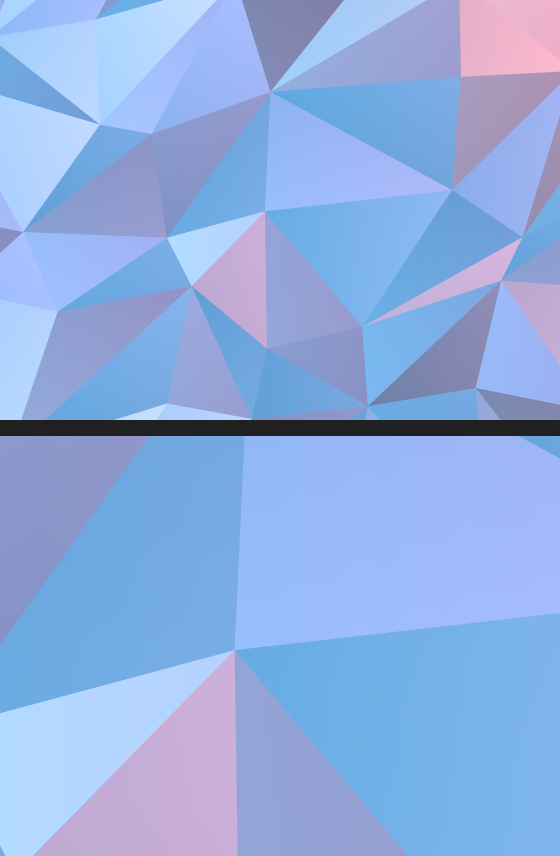
Top: the whole. Bottom: its middle third, enlarged.
This background is drawn by a WebGL 2 fragment shader. Its source:

```glsl
#version 300 es
precision highp float;
// Low-poly backdrop of pastel facets, cool blue on the left and mauve on the right.
// A jittered lattice is split into triangles; each takes a palette colour from a
// hash and its position, then a soft gradient. Edges blend by pixel coverage.

#define CELL vec2(0.285, 0.25)   // lattice spacing, in canvas heights
#define JITTER 0.84              // vertex scatter, below 1 keeps cells simple
#define SKEW 0.22                // lean of the lattice
#define SEED 17.0
#define WARM_PULL 0.3            // how far position steers the colour choice
#define SPREAD 1.3               // widens the choice to the palette ends
#define TONE_VARIATION 0.07      // brightness difference between facets
#define GRADIENT 0.16            // shading slope inside a facet
#define WARM_SLOPE vec3(0.22, -0.04, -0.02)

uniform vec2 u_resolution;
out vec4 outColor;

const vec3 ICE = vec3(0.69, 0.83, 1.00);
const vec3 SKY = vec3(0.45, 0.67, 0.89);
const vec3 PERIWINKLE = vec3(0.61, 0.72, 0.97);
const vec3 SLATE = vec3(0.56, 0.61, 0.81);
const vec3 MAUVE = vec3(0.77, 0.67, 0.83);
const vec3 DUSK = vec3(0.49, 0.51, 0.67);
const vec3 PINK = vec3(0.97, 0.68, 0.74);

float hash(vec2 p) {
    return fract(sin(dot(p + SEED, vec2(127.1, 311.7))) * 43758.5453);
}

float cross2(vec2 a, vec2 b) {
    return a.x * b.y - a.y * b.x;
}

float area(vec2 a, vec2 b, vec2 c) {
    return cross2(b - a, c - a);
}

// Lattice vertex, moved at random and leaned sideways.
vec2 vertex(vec2 id) {
    vec2 offset = vec2(hash(id), hash(id + 41.3)) - 0.5;
    vec2 q = (id + JITTER * offset) * CELL;
    return vec2(q.x + SKEW * q.y, q.y);
}

// Signed distance to an edge, positive on its left.
float edgeDistance(vec2 p, vec2 a, vec2 b) {
    return cross2(b - a, p - a) / length(b - a);
}

// Cool to warm palette; the steps set the share of each colour.
vec3 palette(float t) {
    if (t < 0.19) return ICE;
    if (t < 0.38) return SKY;
    if (t < 0.60) return PERIWINKLE;
    if (t < 0.78) return SLATE;
    if (t < 0.93) return MAUVE;
    return DUSK;
}

vec3 facetColor(vec2 p, vec2 center, float pick, float seed, float aspect) {
    float t = mix(pick, clamp(center.x / aspect, 0.0, 1.0), WARM_PULL);
    vec3 color = palette(0.5 + (t - 0.5) * SPREAD);

    // Blush in the upper right corner.
    float blush = 1.0 - smoothstep(0.08, 0.45, distance(center, vec2(aspect, 1.0)));
    color = mix(color, PINK, 0.85 * blush);

    // Tone of the facet, then a slope of light and a drift to warm.
    float angle = 6.2832 * seed;
    vec2 local = p - center;
    color += TONE_VARIATION * (fract(seed * 7.31) - 0.5);
    color += GRADIENT * dot(local, vec2(cos(angle), sin(angle)));
    return color + WARM_SLOPE * local.x;
}

// Adds one triangle: rgb is weighted colour, a is coverage.
void addFacet(inout vec4 sum, vec2 p, vec2 a, vec2 b, vec2 c,
              float pick, float seed, float pixel, float aspect) {
    float inside = min(edgeDistance(p, a, b),
                   min(edgeDistance(p, b, c), edgeDistance(p, c, a)));
    float coverage = clamp(0.5 + inside / pixel, 0.0, 1.0);
    if (coverage > 0.0) {
        vec3 color = facetColor(p, (a + b + c) / 3.0, pick, seed, aspect);
        sum += vec4(color, 1.0) * coverage;
    }
}

void main() {
    float pixel = 1.0 / u_resolution.y;
    float aspect = u_resolution.x * pixel;
    vec2 p = gl_FragCoord.xy * pixel;
    vec2 home = floor(vec2(p.x - SKEW * p.y, p.y) / CELL);

    vec4 sum = vec4(0.0);
    for (int j = -1; j <= 1; j++) {
        for (int i = -1; i <= 1; i++) {
            vec2 id = home + vec2(i, j);
            vec2 a = vertex(id);
            vec2 b = vertex(id + vec2(1.0, 0.0));
            vec2 c = vertex(id + vec2(1.0, 1.0));
            vec2 d = vertex(id + vec2(0.0, 1.0));

            // Cut along the diagonal whose smaller half is larger.
            bool cutAC = min(area(a, b, c), area(a, c, d)) > min(area(a, b, d), area(b, c, d));
            float seed = hash(id + 7.7);
            float pick = hash(id + 23.9);
            float otherPick = fract(pick + 0.3 + 0.4 * seed);
            addFacet(sum, p, a, b, cutAC ? c : d, pick, seed, pixel, aspect);
            addFacet(sum, p, cutAC ? a : b, c, d, otherPick, fract(seed + 0.43), pixel, aspect);
        }
    }
    outColor = vec4(clamp(sum.rgb / max(sum.a, 1e-4), 0.0, 1.0), 1.0);
}
```
